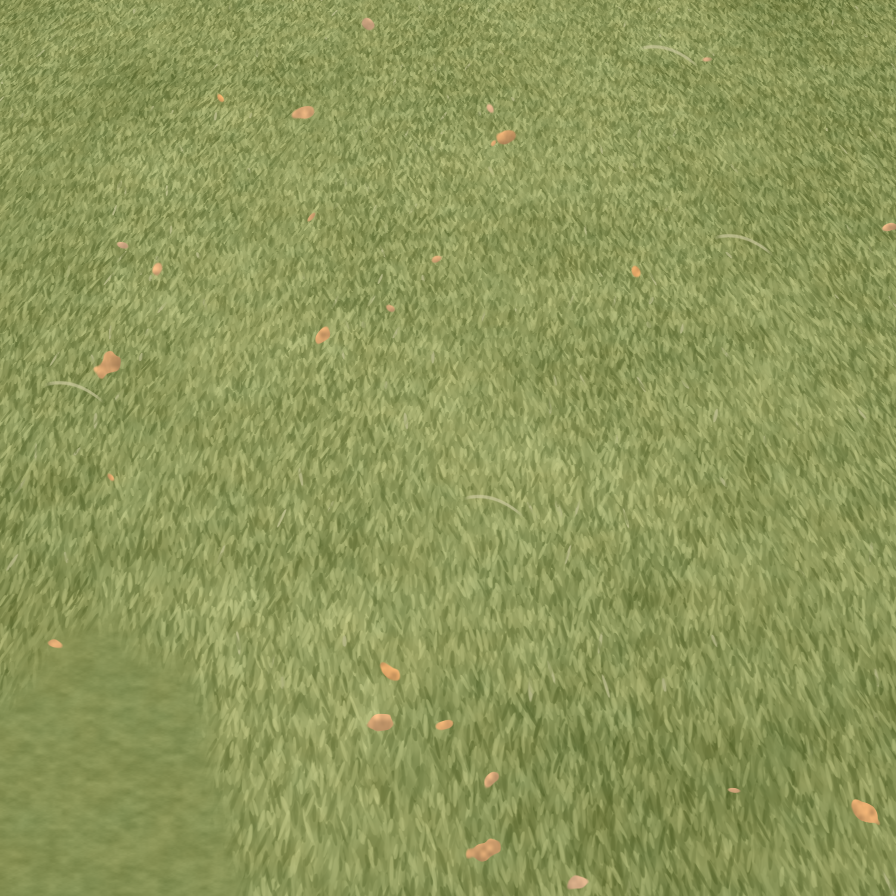
Give the GLSL for this texture, as a Shadertoy shader.

```glsl
// Sunlit mown lawn in perspective, with a smooth worn patch and scattered dry leaves.

const vec3 GRASS_MID = vec3(0.56, 0.60, 0.36);
const vec3 TONE_STEP = vec3(0.064, 0.059, 0.054);   // colour change per unit of tone
const vec3 STRAW = vec3(0.80, 0.79, 0.62);
const vec3 LEAF_ORANGE = vec3(0.87, 0.62, 0.38);
const vec3 LEAF_PINK = vec3(0.86, 0.68, 0.55);
const float RECESSION = 0.55;                       // shrinking toward the top
const vec2 BLADE_CELL = vec2(0.014, 0.028);
const int BLADE_LAYERS = 6;
const float BLADE_CONTRAST = 2.9;
const float BLADE_OPACITY = 0.62;
const float STRAW_CHANCE = 0.012;
const int LEAF_COUNT = 26;
const int STALK_COUNT = 4;

float hash(vec2 p) {
    return fract(sin(dot(p, vec2(127.1, 311.7))) * 43758.5453);
}

float noise(vec2 p) {
    vec2 i = floor(p), f = fract(p);
    f = f * f * (3.0 - 2.0 * f);
    return mix(mix(hash(i), hash(i + vec2(1, 0)), f.x),
               mix(hash(i + vec2(0, 1)), hash(i + vec2(1, 1)), f.x), f.y);
}

float fbm(vec2 p) {
    float sum = 0.0, amp = 0.5;
    for (int i = 0; i < 4; i++) {
        sum += amp * noise(p);
        p = p * 2.03 + 17.7;
        amp *= 0.5;
    }
    return sum / 0.9375;
}

// Overlapping tapered blades: x is the tone, y the amount of straw.
vec2 blades(vec2 ground, float soft) {
    vec2 result = vec2(2.0 * noise(ground * vec2(130.0, 60.0)) - 1.2, 0.0);
    float sway = 0.2 * (noise(ground * 6.0) - 0.5);
    for (int layer = 0; layer < BLADE_LAYERS; layer++) {
        vec2 q = ground / BLADE_CELL + float(layer) * vec2(17.37, 9.61);
        for (int k = 0; k < 9; k++) {
            vec2 cell = floor(q) + vec2(k % 3 - 1, k / 3 - 1);
            vec2 seed = cell + float(layer) * 71.0;
            vec2 root = cell + vec2(hash(seed), hash(seed + 31.3));
            vec2 d = (q - root) * BLADE_CELL;
            float lean = 0.8 * (hash(seed + 5.7) - 0.5) + sway;
            float halfLength = mix(0.009, 0.021, hash(seed + 11.9));
            float along = d.y / halfLength;
            float width = mix(0.002, 0.0038, hash(seed + 47.1)) * max(1.0 - along * along, 0.0);
            float cover = 1.0 - smoothstep(width * 0.35, width + soft, abs(d.x - lean * d.y));
            cover *= 1.0 - smoothstep(0.75, 1.0, abs(along));
            float pick = hash(seed + 83.3);
            float straw = step(1.0 - STRAW_CHANCE, pick);
            vec2 blade = vec2(BLADE_CONTRAST * (2.0 * hash(seed + 63.5) - 1.0), straw);
            result = mix(result, blade, cover * BLADE_OPACITY);
        }
    }
    return result;
}

// Broad light and dark areas, lighter at the left.
float patches(vec2 uv) {
    float broad = 2.4 * (fbm(uv * vec2(3.0, 5.0) + 4.0) - 0.5);
    float small = 1.4 * (fbm(uv * vec2(12.0, 24.0)) - 0.5);
    return broad + small + mix(0.4, -0.4, uv.x);
}

// Rounded worn area in the lower left corner.
float wornMask(vec2 uv) {
    vec2 d = (uv - vec2(0.11, 0.0)) / vec2(0.16, 0.30);
    return 1.0 - smoothstep(0.85, 1.1, length(d) + 0.25 * (fbm(uv * 18.0) - 0.5));
}

vec3 addLeaves(vec3 col, vec2 uv, float px) {
    for (int i = 0; i < LEAF_COUNT; i++) {
        vec2 seed = vec2(float(i) * 3.17, 8.3);
        vec2 centre = vec2(hash(seed), hash(seed + 2.9));
        float size = mix(0.005, 0.018, pow(hash(seed + 6.1), 1.6)) * mix(1.1, 0.75, centre.y);
        float angle = 2.4 * (hash(seed + 9.4) - 0.5);
        float c = cos(angle), s = sin(angle);
        vec2 d = mat2(c, -s, s, c) * (uv - centre);
        d.y /= mix(0.4, 0.75, hash(seed + 14.2));
        float ragged = size * (0.65 + 0.7 * noise(uv * 110.0 + seed));
        float mask = 1.0 - smoothstep(-1.5 * px, 1.5 * px, length(d) - ragged);
        vec3 tint = mix(LEAF_ORANGE, LEAF_PINK, hash(seed + 21.7));
        tint *= 0.85 + 0.3 * noise(uv * 150.0) + 0.08 * clamp(d.y / size, -1.0, 1.0);
        col = mix(col, tint, 0.9 * mask);
    }
    return col;
}

// Thin bent pale stalks.
vec3 addStalks(vec3 col, vec2 uv, float px) {
    for (int i = 0; i < STALK_COUNT; i++) {
        vec2 seed = vec2(float(i) * 5.3, 41.0);
        vec2 d = uv - vec2(hash(seed), hash(seed + 3.1));
        float bend = abs(d.y + 9.0 * d.x * d.x + 0.3 * d.x);
        float line = 1.0 - smoothstep(0.0008, 0.0018 + px, bend);
        col = mix(col, STRAW, 0.7 * line * (1.0 - smoothstep(0.022, 0.035, abs(d.x))));
    }
    return col;
}

void mainImage(out vec4 fragColor, in vec2 fragCoord) {
    vec2 uv = fragCoord / iResolution.xy;
    float px = 1.0 / iResolution.y;
    float scale = 1.0 - RECESSION * uv.y;
    vec2 ground = vec2(uv.x - 0.5, uv.y / scale) / vec2(scale, 1.0);

    vec2 grass = blades(ground, 0.0008 + 0.5 * px / scale);
    float tone = grass.x + patches(uv);
    float wornTone = 2.2 * (fbm(uv * vec2(70.0, 130.0)) - 0.5) - 0.6;
    float worn = wornMask(uv);
    tone = mix(tone, wornTone, worn);

    vec3 col = GRASS_MID + TONE_STEP * clamp(tone, -3.5, 3.2);
    col += vec3(0.03, 0.0, -0.015) * (fbm(ground * 22.0 + 9.0) - 0.5);
    col = mix(col, STRAW, grass.y * (1.0 - worn));
    col = addStalks(col, uv, px);
    col = addLeaves(col, uv, px);
    fragColor = vec4(col, 1.0);
}
```
